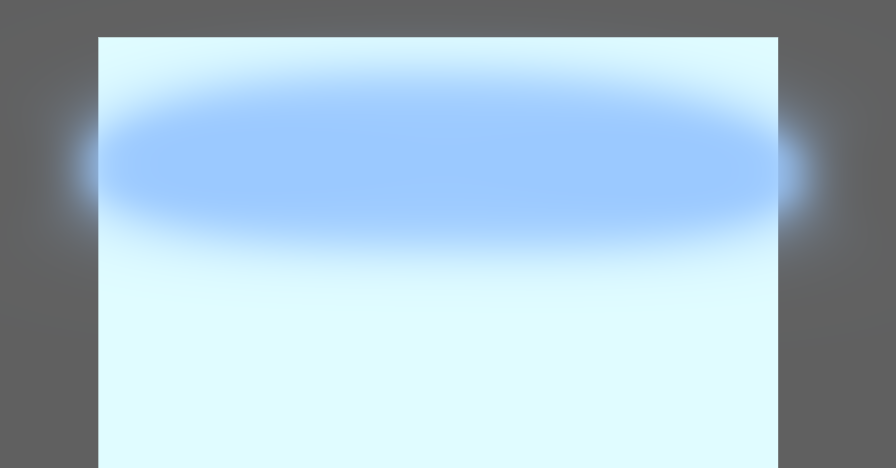
This background is drawn by a Shadertoy shader. Its source:

```glsl
// A pale panel on grey, crossed by a wide, soft blue glow that spills past its sides.

#define CANVAS_ASPECT 1.9104
#define PANEL_MIN vec2(0.2097, -0.1)
#define PANEL_MAX vec2(1.6592, 0.9204)
#define GLOW_CENTER vec2(0.948, 0.657)
#define GLOW_RADII vec2(0.769, 0.189)
#define GLOW_ROUNDNESS 2.5
#define GLOW_BLUR 0.050
#define GLOW_TILT 0.008
#define GLOW_BEND 0.022
#define GREY vec3(0.378)
#define PALE_CYAN vec3(0.880, 0.990, 1.000)
#define SKY_BLUE vec3(0.608, 0.788, 1.000)

// Signed distance to an axis-aligned box given by its corners.
float boxDistance(vec2 p, vec2 lo, vec2 hi) {
    vec2 d = abs(p - 0.5 * (lo + hi)) - 0.5 * (hi - lo);
    return length(max(d, 0.0)) + min(max(d.x, d.y), 0.0);
}

// First-order signed distance to a superellipse: (f - 1) / |grad f|.
float superellipseDistance(vec2 p, vec2 radii, float n) {
    vec2 q = abs(p) / radii + 1e-3;
    vec2 powers = pow(q, vec2(n));
    float f = pow(powers.x + powers.y, 1.0 / n);
    vec2 gradient = pow(q / f, vec2(n - 1.0)) / radii;
    return (f - 1.0) / length(gradient);
}

// Coverage of a Gaussian-blurred edge at a signed distance.
float blurredEdge(float dist, float sigma) {
    float t = clamp(dist / sigma, -5.0, 5.0);
    return 0.5 - 0.5 * tanh(0.8 * t);
}

void mainImage(out vec4 fragColor, in vec2 fragCoord) {
    vec2 p = fragCoord / iResolution.xy * vec2(CANVAS_ASPECT, 1.0);
    float pixel = 1.0 / iResolution.y;

    // Panel
    float panelDist = boxDistance(p, PANEL_MIN, PANEL_MAX);
    float panel = clamp(0.5 - panelDist / pixel, 0.0, 1.0);
    vec3 color = mix(GREY, PALE_CYAN, panel);

    // Glow, sagging slightly at both ends
    vec2 g = p - GLOW_CENTER;
    float along = g.x / GLOW_RADII.x;
    g.y += GLOW_TILT * along + GLOW_BEND * along * along;
    float glowDist = superellipseDistance(g, GLOW_RADII, GLOW_ROUNDNESS);
    color = mix(color, SKY_BLUE, blurredEdge(glowDist, GLOW_BLUR));

    fragColor = vec4(color, 1.0);
}
```
